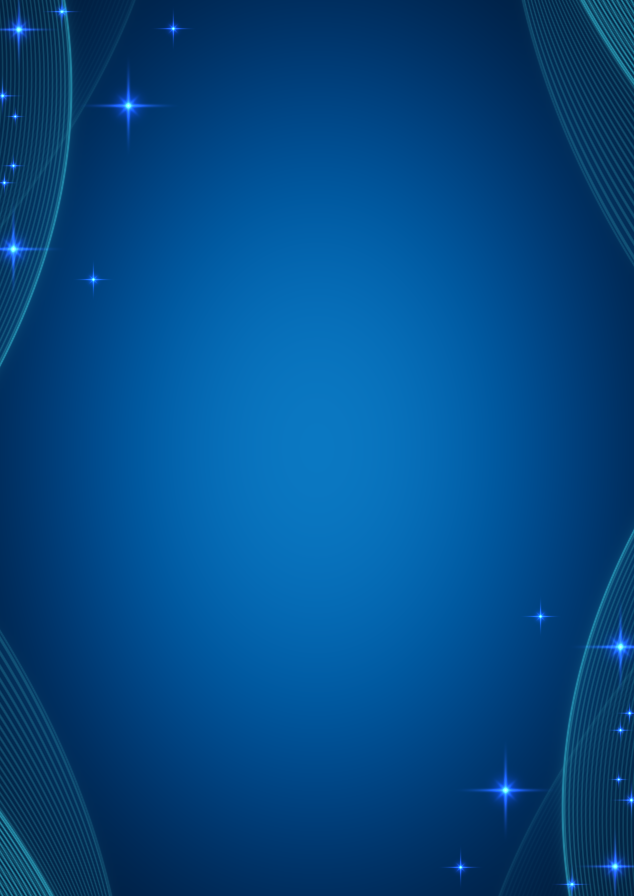
This background is drawn by a Shadertoy shader. Its source:

```glsl
// Deep blue oval glow framed by teal strand ribbons and blue sparkles at the corners.

// Soft half-plane: 1 where d is positive
float inside(float d) {
    float w = fwidth(d);
    return smoothstep(-w, w, d);
}

// Thin curve centred on d = 0, with a faint bloom
float edgeLine(float d) {
    float w = max(0.0012, 0.7 * fwidth(d));
    return exp(-d * d / (w * w)) + 0.25 * exp(-abs(d) / 0.006);
}

// Evenly repeated lines, one per unit of u
float strands(float u) {
    float w = max(fwidth(u), 0.001);
    float fromLine = abs(fract(u) - 0.5);
    float crisp = clamp((0.19 - fromLine) / w + 0.5, 0.0, 1.0);
    return mix(crisp, 0.38, smoothstep(0.5, 1.0, w));
}

// Four tapered arms of unit length
float crossArms(vec2 d, float thickness) {
    vec2 a = abs(d);
    vec2 taper = pow(max(1.0 - a, 0.0), vec2(2.0));
    vec2 thin = exp(-a * a / (thickness * thickness));
    return taper.x * thin.y + taper.y * thin.x;
}

vec3 sparkle(vec2 d, float radius, float pixel) {
    d /= radius;
    float thickness = max(0.028, 0.7 * pixel / radius);
    vec2 diagonal = vec2(d.x + d.y, d.x - d.y) * 0.7071;
    float rays = crossArms(d, thickness) + 0.6 * crossArms(diagonal / 0.36, thickness / 0.36);
    float r2 = dot(d, d);
    return vec3(0.18, 0.32, 0.95) * rays
         + vec3(0.06, 0.13, 0.55) * exp(-r2 * 24.0)
         + vec3(0.15, 0.40, 0.40) * exp(-r2 * 220.0);
}

void mainImage(out vec4 fragColor, in vec2 fragCoord) {
    vec2 uv = fragCoord / iResolution.xy;
    float pixel = 1.0 / iResolution.y;

    // Oval background glow
    float r = min(length(uv - 0.5) * 2.0, 1.45);
    float glow = 0.5 + 0.5 * cos(r * 3.14159 / 1.45);
    vec3 col = mix(vec3(0.0, 0.10, 0.22), vec3(0.04, 0.47, 0.76), glow);
    col += vec3(-0.03, 0.0, 0.05) * 4.0 * glow * (1.0 - glow);
    col = max(col, 0.0);

    // Half-turn symmetry: fold the lower half onto the upper, y running down
    const float width = 0.706;
    vec2 p = vec2(uv.x * width, 1.0 - uv.y);
    if (p.y > 0.5) p = vec2(width, 1.0) - p;
    float y = p.y;

    vec3 teal = vec3(0.16, 0.54, 0.64);
    vec3 cyan = vec3(0.20, 0.72, 0.82);

    // Left ribbon: bulging bright rim, strands following it
    float rim = 0.0794 - 0.827 * (y - 0.0977) * (y - 0.0977) - p.x;
    float rimStrands = strands(rim * 225.0 / (1.0 + 0.5 * y));
    col = mix(col, teal, inside(rim) * (0.07 + rimStrands * (0.25 + 0.2 * exp(-max(rim, 0.0) / 0.02))));
    col = mix(col, cyan, 0.62 * min(edgeLine(rim), 1.0));

    // Left veil: faint diagonal sheet crossing the ribbon
    float veil = 0.150 - 0.377 * y - 0.838 * y * y - p.x;
    float veilFade = exp(-max(veil, 0.0) / 0.05);
    col = mix(col, teal, inside(veil) * veilFade * (0.03 + 0.09 * strands(veil * 210.0)));
    col = mix(col, teal, 0.20 * min(edgeLine(veil), 1.0));

    // Right ribbon: strands spread between a soft outer and a bright inner curve
    float outer = p.x - (0.582 + 0.224 * y + 0.66 * y * y);
    float inner = p.x - (0.6475 + 0.55 * y + 0.8 * y * y);
    float across = outer / (outer - inner);
    col = mix(col, teal, inside(outer) * (0.06 + 0.34 * strands(across * 17.0)));
    col = mix(col, teal, 0.30 * min(edgeLine(outer), 1.0));
    col = mix(col, cyan, inside(inner) * (0.05 + 0.55 * strands(inner * 190.0)));
    col = mix(col, cyan, 0.65 * min(edgeLine(inner), 1.0));

    // Sparkles: centre and arm length
    vec3 stars[10] = vec3[10](
        vec3(0.021, 0.033, 0.050), vec3(0.069, 0.013, 0.025),
        vec3(0.193, 0.032, 0.026), vec3(0.143, 0.118, 0.060),
        vec3(0.003, 0.107, 0.026), vec3(0.017, 0.130, 0.013),
        vec3(0.015, 0.185, 0.016), vec3(0.005, 0.204, 0.016),
        vec3(0.015, 0.278, 0.060), vec3(0.104, 0.312, 0.024));
    for (int i = 0; i < 10; i++)
        col += sparkle(p - stars[i].xy, stars[i].z, pixel);

    fragColor = vec4(min(col, 1.0), 1.0);
}
```
